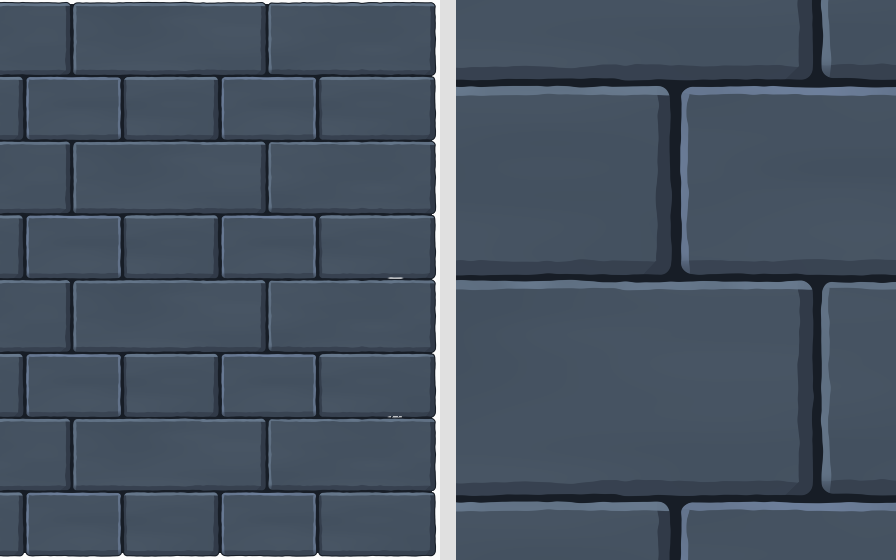
Left: the whole. Right: its middle third, enlarged.
This texture is drawn by a WebGL 2 fragment shader. Its source:

```glsl
#version 300 es
precision highp float;
// Slate block wall: four repeats of a tall course of long blocks above a short
// course of paired blocks. Each block is a rounded box with noisy edges, lit
// along the top and left, shaded below and right, on a pale ground.
uniform vec2 u_resolution;
out vec4 fragColor;

float hash(vec2 p) {
  return fract(sin(dot(p, vec2(127.1, 311.7))) * 43758.55);
}

float noise(vec2 p) {
  vec2 i = floor(p), f = fract(p);
  f = f * f * (3.0 - 2.0 * f);
  return mix(mix(hash(i), hash(i + vec2(1, 0)), f.x),
             mix(hash(i + vec2(0, 1)), hash(i + vec2(1, 1)), f.x), f.y);
}

// Uneven offset, about -1 to 1, along one edge of a block
float chipped(float along, float seed) {
  return 1.3 * noise(vec2(along / 13.0, seed)) + 0.7 * noise(vec2(along / 5.0, seed + 9.0)) - 1.0;
}

float roundBox(vec2 p, vec2 halfSize, float radius) {
  vec2 q = abs(p) - halfSize + radius;
  return length(max(q, 0.0)) + min(max(q.x, q.y), 0.0) - radius;
}

void main() {
  // Wall units: 603 wide, 768 high, y running down
  vec2 uv = gl_FragCoord.xy / u_resolution;
  vec2 p = vec2(uv.x, 1.0 - uv.y) * vec2(603.0, 768.0);
  float aa = 0.6 * 768.0 / u_resolution.y;

  // Find the course
  float pair = clamp(floor((p.y - 3.0) / 190.0), 0.0, 3.0);
  float v = p.y - 3.0 - 190.0 * pair;
  bool tall = v < 101.0;
  float y = tall ? v : v - 101.0;
  float height = tall ? 101.0 : 89.0;

  // Find the block; the last one in each course stops at the wall's end
  float pitch = tall ? 267.5 : 133.75;
  float start = tall ? 98.5 : 34.0;
  float last = tall ? 1.0 : 3.0;
  float index = min(floor((p.x - start) / pitch), last);
  float left = start + index * pitch;
  float width = index == last ? 598.0 - left : pitch;
  bool pale = !tall && mod(index, 2.0) < 0.5;
  bool plain = !tall && !pale;
  vec2 local = vec2(p.x - left, y);
  float seed = (tall ? 3.0 : 40.0) + 20.0 * mod(index, 2.0);

  // Ragged outline and distances to the four sides
  vec4 wear = vec4(chipped(y, seed), chipped(y, seed + 2.0),
                   chipped(local.x, seed + 4.0), chipped(local.x, seed + 6.0));
  vec2 bent = local + 0.8 * vec2(local.x < width * 0.5 ? wear.x : wear.y,
                                 y < height * 0.5 ? wear.z : wear.w);
  vec2 size = vec2(width, height);
  float d = roundBox(bent - size * 0.5, size * 0.5 - vec2(2.2, 1.7), 5.0);
  float toLeft = local.x + wear.y * 1.1;
  float toRight = width - local.x + wear.x * 1.2;
  float toTop = y + wear.w * 0.8;
  float toBottom = height - y + wear.z * 1.2;

  // Face with faint horizontal brushing
  float brushed = noise(local / vec2(75.0, 13.0) + seed) - 0.5;
  float broad = noise(local / vec2(110.0, 40.0) + seed + 5.0) - 0.5;
  vec3 color = vec3(0.273, 0.324, 0.382) + 0.014 * brushed + 0.016 * broad;

  // Shaded lower and right bevels, joined by a cut corner
  vec3 shade = vec3(0.205, 0.243, 0.300);
  float low = 1.0 - smoothstep(8.0 - aa, 8.0 + aa, toBottom);
  float side = 1.0 - smoothstep(8.5 - aa, 8.5 + aa, toRight);
  float corner = 1.0 - smoothstep(17.0 - aa, 17.0 + aa, toRight + toBottom);
  color = mix(color, shade, low * (pale ? 0.75 : 0.85));
  color = mix(color, shade * 0.94, pale ? 0.0 : max(side, corner));
  if (plain) color = mix(color, shade, 1.0 - smoothstep(6.0 - aa, 6.0 + aa, toLeft));

  // Lit bevels
  vec3 light = pale ? vec3(0.43, 0.50, 0.61) : vec3(0.41, 0.48, 0.56);
  float topLit = 1.0 - smoothstep(5.2 - aa, 5.2 + aa, toTop);
  float leftLit = 1.0 - smoothstep(5.8 - aa, 5.8 + aa, toLeft);
  float rightLit = 1.0 - smoothstep(5.6 - aa, 5.6 + aa, toRight);
  float patchy = 0.7 + 0.3 * noise(local / 17.0 + seed);
  float lit = max(topLit, plain ? 0.0 : leftLit * 0.9);
  if (pale) lit = max(lit, rightLit * 0.8);
  lit *= 1.0 - 0.6 * smoothstep(height - 12.0, height - 3.0, y);
  color = mix(color, light, lit * patchy);

  // Dark joints
  color = mix(color, vec3(0.09, 0.115, 0.15), smoothstep(-aa, aa, d));

  // Pale ground beyond the wall, showing in notches at the course ends
  float border = max(max(step(592.0, p.x), step(p.y, 6.0)), step(758.0, p.y));
  float ground = border * smoothstep(1.5 - aa, 1.5 + aa, d);
  // Small worn-through gaps under the two middle pairs
  float inMiddle = step(0.5, pair) * step(pair, 2.5);
  float gap = 1.0 - smoothstep(0.5, 1.6, abs(v - 188.6 + wear.z * 0.6));
  float reach = 1.0 - smoothstep(7.0, 12.0, abs(p.x - 542.0));
  ground = max(ground, 0.7 * inMiddle * gap * reach * step(0.35, noise(p / 3.0)));
  fragColor = vec4(mix(color, vec3(0.99), ground), 1.0);
}
```
